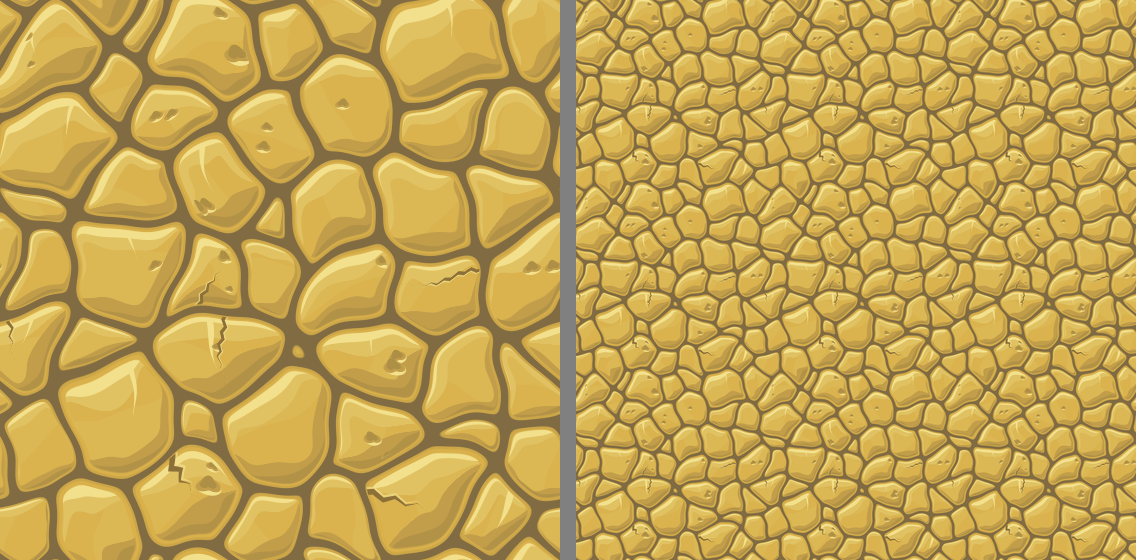
Left, the tile; right, the same tile 3 across and 3 down.
Reproduce this texture procedurally as a WebGL 1 fragment shader.

```glsl
precision highp float;
uniform vec2 u_resolution;

const float GRID = 7.0;
const float TAU = 6.2831853;

const vec3 MORTAR = vec3(0.50, 0.42, 0.26);
const vec3 CRACK = vec3(0.55, 0.44, 0.22);
const vec3 BODY = vec3(0.86, 0.72, 0.33);
const vec3 SHADE = vec3(0.76, 0.62, 0.29);
const vec3 DEEP = vec3(0.68, 0.56, 0.27);
const vec3 GLEAM = vec3(0.95, 0.88, 0.55);

// Random pair per grid cell, wrapping at the canvas edge
vec2 hash2(vec2 cell, float seed) {
  cell = mod(cell, GRID);
  vec2 k = vec2(dot(cell, vec2(127.1, 311.7)), dot(cell, vec2(269.5, 183.3)));
  return fract(sin(k + seed * 17.3) * 43758.5453);
}

// Stone centre in xy, power weight in z
vec3 site(vec2 cell) {
  return vec3(cell + 0.12 + 0.76 * hash2(cell, 0.0), 0.72 * hash2(cell, 1.0).x);
}

float fill(float d) {
  float aa = 0.7 * GRID / u_resolution.y;
  return smoothstep(-aa, aa, d);
}

float band(float d, float lo, float hi) {
  return fill(d - lo) * fill(hi - d);
}

vec2 turn(vec2 v, float a) {
  return vec2(cos(a) * v.x + sin(a) * v.y, cos(a) * v.y - sin(a) * v.x);
}

void main() {
  vec2 uv = gl_FragCoord.xy / u_resolution;
  vec2 p = uv * GRID;
  p += 0.07 * sin(TAU * uv.yx * vec2(3.0, 4.0) + vec2(0.5, 2.0));
  p += 0.025 * sin(TAU * uv.yx * vec2(9.0, 8.0));

  // Owning stone
  float best = 1e3;
  vec2 id = vec2(0.0);
  vec3 own = vec3(0.0);
  for (int j = -2; j <= 2; j++) {
    for (int i = -2; i <= 2; i++) {
      vec2 cell = floor(p) + vec2(i, j);
      vec3 s = site(cell);
      float power = dot(p - s.xy, p - s.xy) - s.z;
      if (power < best) { best = power; id = cell; own = s; }
    }
  }

  // Rounded edge distance, outward normal and inner radius
  float sum = 0.0, radius = 1.0;
  vec2 normal = vec2(0.0);
  for (int j = -2; j <= 2; j++) {
    for (int i = -2; i <= 2; i++) {
      if (i == 0 && j == 0) continue;
      vec3 s = site(id + vec2(i, j));
      vec2 r = s.xy - own.xy;
      float len = length(r);
      float d = (dot(p - s.xy, p - s.xy) - s.z - best) / (2.0 * len);
      float k = exp(-22.0 * d);
      sum += k;
      normal += k * r / len;
      radius = min(radius, (len * len - s.z + own.z) / (2.0 * len));
    }
  }
  float edge = -log(sum) / 22.0;
  normal /= sum;
  radius = clamp(radius, 0.1, 0.75);

  vec2 q = p - own.xy;
  vec2 h = hash2(id, 2.0), g = hash2(id, 3.0);
  float size = clamp(radius / 0.45, 0.35, 1.2);
  float rim = 0.045 + 0.065 * size;
  float wave = 0.02 * sin(q.x * 8.0 + h.x * TAU) + 0.015 * sin(q.y * 11.0 + h.y * TAU);
  float light = dot(normal, normalize(vec2(-0.4, 0.9)));
  float dark = dot(normal, normalize(vec2(0.45, -0.9)));

  // Rim and broad faces
  vec3 col = mix(vec3(0.80, 0.65, 0.28), vec3(0.85, 0.69, 0.29), fill(edge - 0.075));
  col = mix(col, BODY, fill(edge - rim - 0.4 * wave));
  float slope = dot(q, turn(vec2(1.0, 0.0), h.x * TAU)) - 0.1 * radius + wave;
  col = mix(col, vec3(0.85, 0.69, 0.29), 0.6 * fill(slope) * fill(edge - rim));
  col = mix(col, vec3(0.88, 0.76, 0.39), band(edge, rim, rim + size * 0.38 * (light - 0.1) + wave));

  // Shaded lower facets
  float depth = size * (0.2 + 0.3 * h.y);
  col = mix(col, SHADE, band(edge, rim * 0.9, rim + depth * (dark - 0.15) + wave));
  col = mix(col, DEEP, 0.8 * band(edge, rim, rim + 0.65 * depth * (dark - 0.5) - wave));

  // Gleam under the top edge, with a tapering ridge on some stones
  float gleam = band(edge, rim, rim + size * (0.1 + 0.16 * g.x) * (light - 0.4) + 0.3 * wave);
  float ridge = 0.05 * smoothstep(-0.4 * radius, 1.3 * radius, q.y) - 0.008;
  float across = abs(q.x + (g.y - 0.5) * (0.6 * radius + 0.6 * q.y));
  gleam = max(gleam, fill(ridge - across) * fill(edge - rim) * step(0.55, h.x) * step(0.3, radius));
  col = mix(col, GLEAM, gleam);

  // Chips with a bright lower lip
  for (int i = 0; i < 3; i++) {
    vec2 a = hash2(id, 5.0 + float(i)), b = hash2(id, 9.0 + float(i));
    vec2 v = turn(q - 1.5 * radius * (a - 0.5), 0.8 * (b.x - 0.5));
    float r = size * (0.05 + 0.06 * b.y);
    float here = step(0.5, g.y) * step(0.35, b.x) * step(0.28, radius) * fill(edge - rim - 0.04);
    float pit = r * (1.0 + 0.18 * sin(3.0 * atan(v.y, v.x) + 3.1)) - length(v * vec2(0.8, 1.3));
    float lip = r - length((v + vec2(-0.1, 0.35) * r) * vec2(0.8, 1.3));
    col = mix(col, GLEAM, here * fill(lip));
    col = mix(col, mix(SHADE, DEEP, fill(pit - 0.3 * r + v.y * 0.5)), here * fill(pit));
  }

  // Jagged tapering crack
  vec2 c = turn(q, g.x * TAU) / radius;
  float jag = c.y + 0.22 * abs(fract(c.x * 2.2 + h.y) - 0.5) - 0.1;
  float gap = 0.075 * smoothstep(-0.3, 1.1, c.x) - 0.012;
  float cracked = step(0.68, h.y) * step(0.3, radius) * fill(edge - 0.06);
  col = mix(col, GLEAM, cracked * fill((gap - abs(jag + 0.05)) * radius) * 0.7);
  col = mix(col, CRACK, cracked * fill((gap - abs(jag)) * radius));

  col = mix(MORTAR, col, fill(edge - 0.045));
  gl_FragColor = vec4(col, 1.0);
}
```
